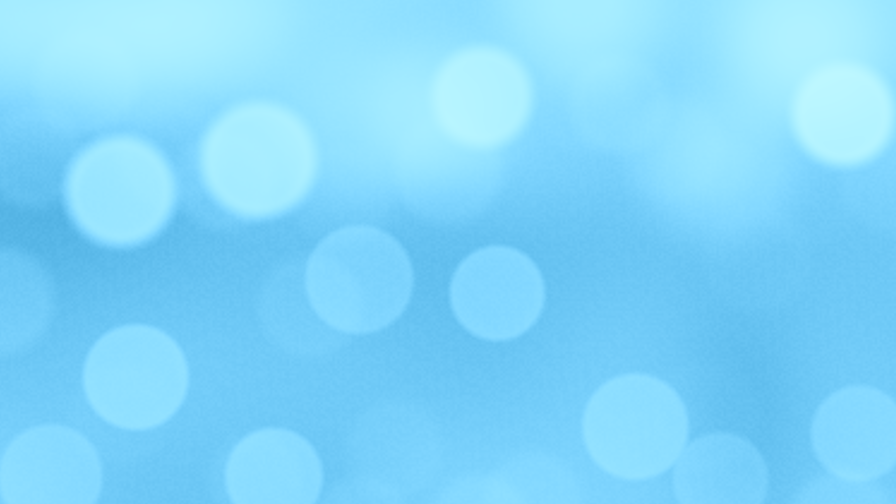
Give the GLSL for this background, as a Shadertoy shader.

```glsl
float hash(vec2 p) {
    return fract(sin(dot(p, vec2(127.1, 311.7))) * 43758.5453);
}

float valueNoise(vec2 p) {
    vec2 cell = floor(p), f = fract(p);
    f = f * f * (3.0 - 2.0 * f);
    float low = mix(hash(cell), hash(cell + vec2(1, 0)), f.x);
    float high = mix(hash(cell + vec2(0, 1)), hash(cell + vec2(1, 1)), f.x);
    return mix(low, high, f.y);
}

float pool(vec2 p, vec2 center, vec2 size) {
    vec2 d = (p - center) / size;
    return exp(-dot(d, d));
}

// Filled disc with a soft edge and a slightly brighter rim
float disc(float dist, float radius, float blur) {
    float fill = 1.0 - smoothstep(radius - blur, radius + blur, dist);
    float rim = smoothstep(radius * 0.65, radius, dist);
    return fill * (0.9 + 0.1 * rim);
}

// Screens a band of scattered discs over the tone
float scatterDiscs(float tone, vec2 p, float aspect, int count, float seed,
                   vec2 band, float radius, float blur, vec2 strength) {
    for (int i = 0; i < count; i++) {
        float k = float(i);
        float across = fract(k * 0.618034 + seed);
        float up = hash(vec2(k, seed + 1.3));
        vec2 center = vec2(mix(-0.05, aspect + 0.05, across), mix(band.x, band.y, up));
        float size = radius * mix(0.92, 1.1, hash(vec2(k, seed + 4.7)));
        float glow = mix(strength.x, strength.y, hash(vec2(k, seed + 8.1)));
        tone += (1.0 - tone) * glow * disc(length(p - center), size, blur);
    }
    return tone;
}

// Deep sky blue through pale cyan
vec3 blueRamp(float t) {
    return vec3(0.29, 0.67, 0.86) + t * vec3(0.48, 0.44, 0.45)
         - t * t * vec3(0.0, 0.13, 0.31);
}

void mainImage(out vec4 fragColor, in vec2 fragCoord) {
    vec2 p = fragCoord / iResolution.y;
    float aspect = iResolution.x / iResolution.y;

    // Broad light from above with cloudy variation
    float tone = 0.24 + 0.38 * smoothstep(0.48, 1.0, p.y)
               + 0.09 * (1.0 - smoothstep(0.0, 0.45, p.y));
    tone += 0.2 * (valueNoise(p * 3.2 + 5.0) - 0.5);

    // Wide blurred glows
    tone = scatterDiscs(tone, p, aspect, 9, 0.17, vec2(0.66, 1.05), 0.13, 0.1, vec2(0.3, 0.55));

    // Shadowed pools
    tone *= 1.0 - 0.7 * pool(p, vec2(0.08, 0.6), vec2(0.36, 0.2));
    tone *= 1.0 - 0.5 * pool(p, vec2(aspect * 0.83, 0.2), vec2(0.14, 0.25));
    tone *= 1.0 - 0.3 * pool(p, vec2(aspect * 0.5, 0.5), vec2(0.35, 0.12));

    // Faint, crisp and bright discs
    tone = scatterDiscs(tone, p, aspect, 22, 0.41, vec2(-0.05, 0.85), 0.1, 0.022, vec2(0.04, 0.17));
    tone = scatterDiscs(tone, p, aspect, 8, 0.08, vec2(0.04, 0.46), 0.098, 0.009, vec2(0.18, 0.36));
    tone = scatterDiscs(tone, p, aspect, 4, 0.3, vec2(0.6, 0.95), 0.105, 0.022, vec2(0.6, 0.85));

    // Fine grain, strongest in the shadows
    float grain = valueNoise(p * 210.0) - 0.5;
    tone += 0.06 * grain * (1.0 - smoothstep(0.2, 0.9, tone));

    fragColor = vec4(clamp(blueRamp(tone), 0.0, 1.0), 1.0);
}
```
